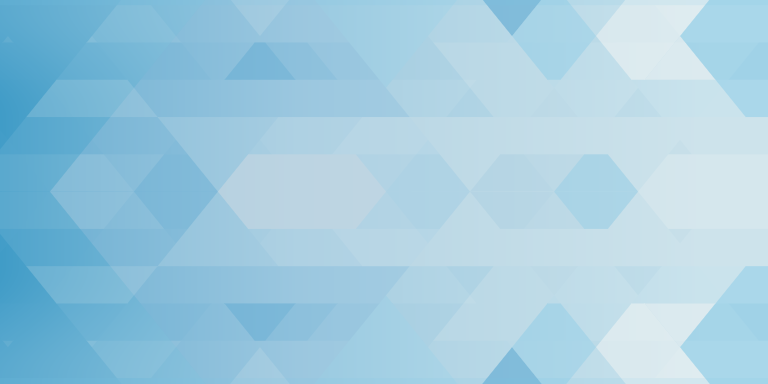
A WebGL 2 fragment shader for this background:

```glsl
#version 300 es
precision highp float;
// Pale blue background of overlapping translucent triangles and hexagons.
// Every facet is an intersection of three strips (two diagonals and a row)
// in a lattice folded about the horizontal axis, laid over a gradient.
#define AXIS_Y 0.501
#define ORIGIN_X 0.130
#define STEP 0.2188
#define ROW 0.0971
#define SLANT 0.81
#define FACETS 40
#define FACET_ALPHA 0.09
#define FAR 99.0

uniform vec2 u_resolution;
out vec4 outColor;

const vec3 DEEP = vec3(0.25, 0.61, 0.78);
const vec3 MID = vec3(0.60, 0.79, 0.88);
const vec3 PALE = vec3(0.78, 0.90, 0.94);
const vec3 HAZE = vec3(0.62, 0.77, 0.87);
const vec3 MIST = vec3(0.84, 0.90, 0.92);
const vec3 SILVER = vec3(0.82, 0.85, 0.88);
const vec3 SNOW = vec3(0.93, 0.95, 0.95);
const vec3 BLUE = vec3(0.36, 0.66, 0.82);
const vec3 SKY = vec3(0.46, 0.77, 0.90);

const vec2 ALL = vec2(-FAR, FAR);

// Lattice position: falling diagonal, rising diagonal, row from the axis.
vec3 cell;
float pixel;
vec3 color;

float hash(vec2 p) {
  vec3 q = fract(vec3(p.xyx) * 0.1031);
  q += dot(q, q.yzx + 33.33);
  return fract((q.x + q.y) * q.z);
}

float inside(float v, vec2 span) {
  return min(v - span.x, span.y - v);
}

// Smooth mask of the convex area bounded by three strips.
float region(vec2 fall, vec2 rise, vec2 rows) {
  float diagonal = min(inside(cell.x, fall), inside(cell.y, rise));
  float scale = STEP * inversesqrt(1.0 + SLANT * SLANT);
  float d = min(diagonal * scale, inside(cell.z, rows) * ROW);
  return clamp(d / pixel + 0.5, 0.0, 1.0);
}

void paint(vec3 tint, float alpha, vec2 fall, vec2 rise, vec2 rows) {
  color = mix(color, tint, alpha * region(fall, rise, rows));
}

// Faint lattice facets with hashed place, width and tint.
void paintFacets() {
  for (int i = 0; i < FACETS; i++) {
    float id = float(i);
    float row = mod(id, 5.0);
    float rise = floor(hash(vec2(id, 3.0)) * 11.0) - 3.0;
    float fall = rise + floor(row * SLANT * 2.0 * ROW / STEP);
    float size = 1.0 + floor(hash(vec2(id, 7.0)) * 2.0);
    vec3 tint = hash(vec2(id, 13.0)) < 0.5 ? BLUE : MIST;
    paint(tint, FACET_ALPHA, vec2(fall, fall + size),
          vec2(rise, rise + size), vec2(row, row + 1.0));
  }
}

void main() {
  vec2 p = gl_FragCoord.xy / u_resolution.y;
  pixel = 1.0 / u_resolution.y;
  float height = abs(p.y - AXIS_Y);
  float x = p.x - ORIGIN_X;
  cell = vec3((x + SLANT * height) / STEP,
              (x - SLANT * height) / STEP, height / ROW);

  // Gradient from deep blue at the left to pale at the right.
  color = mix(DEEP, MID, clamp(p.x / 0.78, 0.0, 1.0));
  color = mix(color, PALE, clamp((p.x - 0.78) / 1.04, 0.0, 1.0));

  // Left corners and the large chevron.
  float corner = smoothstep(2.0, 5.0, cell.z);
  paint(MID, 0.30 * corner, ALL, vec2(-FAR, 0.0), ALL);
  paint(MID, 0.15, ALL, vec2(-1.0, 0.0), ALL);
  paint(HAZE, 0.45, vec2(-FAR, 5.0), vec2(0.0, FAR), ALL);
  paintFacets();
  paint(BLUE, 0.30, vec2(-FAR, 2.0), vec2(1.0, FAR), vec2(-1.0, 1.0));
  paint(BLUE, 0.25, vec2(-FAR, 4.0), vec2(1.0, FAR), vec2(3.0, 4.0));
  paint(BLUE, 0.15, vec2(-FAR, 4.5), vec2(1.0, FAR), vec2(3.0, 4.0));
  paint(MIST, 0.20, vec2(4.0, FAR), vec2(-FAR, 1.0), ALL);

  // Pale central bands and long hexagon.
  paint(MIST, 0.20, vec2(2.0, FAR), ALL, vec2(-1.0, 2.0));
  paint(MIST, 0.15, ALL, vec2(2.0, FAR), vec2(-1.0, 2.0));
  paint(SILVER, 0.40, vec2(2.0, 4.0), vec2(2.0, FAR), vec2(-1.0, 1.0));
  paint(SKY, 0.06, vec2(-FAR, 5.0), vec2(4.0, FAR), ALL);
  paint(SILVER, 0.22, vec2(5.0, FAR), vec2(3.0, FAR), ALL);
  paint(MIST, 0.30, vec2(6.0, 7.0), ALL, vec2(2.0, 4.0));

  // Right hexagons, bright wedges and blue corners.
  paint(SKY, 0.27, vec2(-FAR, 7.0), vec2(6.0, FAR), vec2(-1.0, 1.0));
  paint(SNOW, 0.25, vec2(7.0, FAR), vec2(7.0, FAR), vec2(-1.0, 1.0));
  paint(BLUE, 0.60, vec2(7.0, FAR), vec2(-FAR, 4.0), ALL);
  paint(SKY, 0.30, vec2(7.0, 8.0), vec2(4.0, 5.0), vec2(3.0, FAR));
  paint(SNOW, 0.60, vec2(8.0, FAR), vec2(5.0, 6.0), vec2(3.0, FAR));
  paint(SNOW, 0.60, vec2(8.0, 9.0), vec2(6.0, FAR), vec2(3.0, FAR));
  paint(SKY, 0.38, vec2(9.0, FAR), vec2(6.0, FAR), vec2(2.0, FAR));
  paint(SKY, 0.12, ALL, ALL, vec2(5.0, FAR));

  outColor = vec4(color, 1.0);
}
```
